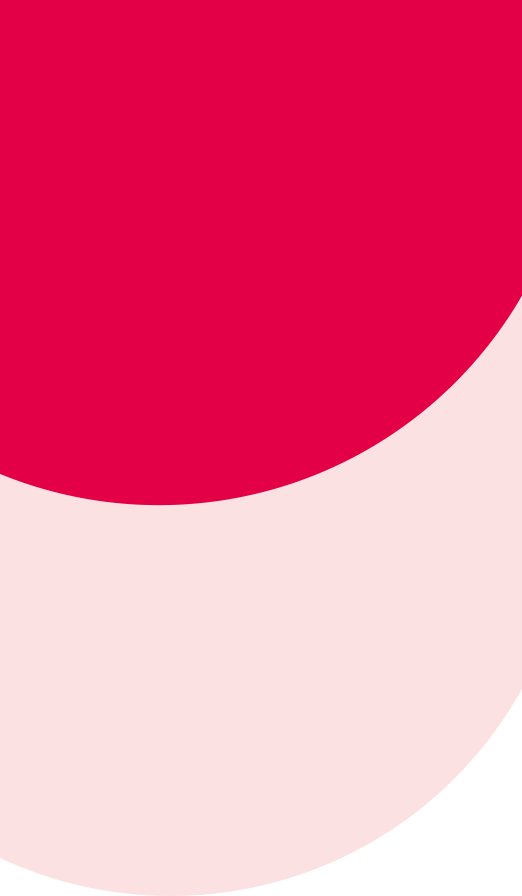
Write a WebGL 2 fragment shader that draws this background.

```glsl
#version 300 es
precision highp float;
// Two large flat discs on white, hanging from the top left:
// a pale pink disc below and a crimson disc overlapping it.
// Each is a circle distance function with a one-pixel soft edge.

uniform vec2 u_resolution;
out vec4 fragColor;

// Lengths are in canvas heights, origin at the lower left.
const vec2 CRIMSON_CENTER = vec2(0.1773, 0.9043);
const float CRIMSON_RADIUS = 0.4681;
const vec2 PINK_CENTER = vec2(0.1904, 0.4482);
const float PINK_RADIUS = 0.4482;

const vec3 WHITE = vec3(1.0);
const vec3 PINK = vec3(0.988, 0.882, 0.890);
const vec3 CRIMSON = vec3(0.894, 0.0, 0.273);

// Signed distance to a circle, negative inside.
float circleDistance(vec2 p, vec2 center, float radius) {
    return length(p - center) - radius;
}

// Coverage of a shape, smoothed over one pixel.
float coverage(float distanceToEdge, float pixel) {
    return clamp(0.5 - distanceToEdge / pixel, 0.0, 1.0);
}

void main() {
    float pixel = 1.0 / u_resolution.y;
    vec2 p = gl_FragCoord.xy * pixel;

    float pinkMask = coverage(circleDistance(p, PINK_CENTER, PINK_RADIUS), pixel);
    float crimsonMask = coverage(circleDistance(p, CRIMSON_CENTER, CRIMSON_RADIUS), pixel);

    // Paint from back to front.
    vec3 color = mix(WHITE, PINK, pinkMask);
    color = mix(color, CRIMSON, crimsonMask);
    fragColor = vec4(color, 1.0);
}
```
